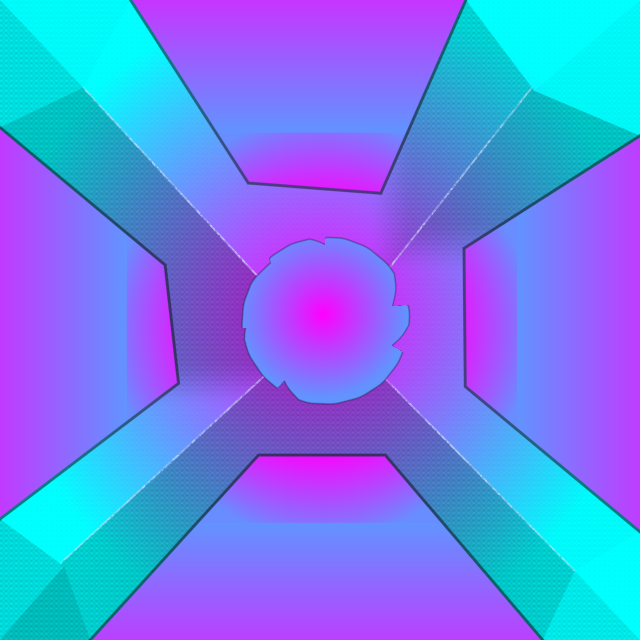
Reproduce this background procedurally as a WebGL 1 fragment shader.

```glsl
precision highp float;
// A bevelled, finely woven frame with four openings and a ragged round hole.
// Openings are half-plane intersections, the hole is a circle with angular bites,
// and facets are shaded between the ridges that run to the corners.

uniform vec2 u_resolution;

const vec3 MAGENTA = vec3(1.0, 0.0, 1.0);
const vec3 CYAN = vec3(0.0, 1.0, 1.0);
const vec3 BLUE = vec3(0.38, 0.58, 1.0);
const vec2 CENTER = vec2(0.505, 0.509);
const vec2 HOLE_CENTER = vec2(0.509, 0.499);

float hash(vec2 p) {
  return fract(sin(dot(p, vec2(127.1, 311.7))) * 43758.5);
}

// Signed distance to the line a-b, positive on its left
float side(vec2 p, vec2 a, vec2 b) {
  vec2 d = normalize(b - a);
  return dot(p - a, vec2(-d.y, d.x));
}

float opening(vec2 p, vec2 a, vec2 b, vec2 c, vec2 d) {
  return min(min(side(p, a, b), side(p, b, c)), side(p, c, d));
}

float cover(float d, float px) {
  return smoothstep(-px, px, d);
}

// Sawtooth cut in the hole radius, steep at one end
float bite(float angle, float start, float width, float depth) {
  float x = (angle - start) / width;
  return depth * smoothstep(0.0, 0.1, x) * clamp(1.0 - x, 0.0, 1.0);
}

float holeDistance(vec2 p) {
  vec2 q = p - HOLE_CENTER;
  float angle = atan(q.y, q.x);
  float radius = 0.1305 + 0.0008 * sin(angle * 13.0) * sin(angle * 7.0 + 1.0);
  radius -= bite(angle, 0.18, 0.42, 0.026);
  radius -= bite(angle, -0.39, 0.34, 0.021);
  radius -= bite(angle, 1.57, 0.2, 0.012);
  radius -= bite(angle, -2.2, 0.3, 0.018);
  radius -= bite(angle, -3.06, 0.15, 0.006);
  radius -= bite(angle, 2.3, 0.4, 0.007);
  return radius - length(q);
}

// Gradient seen through the openings: a square blue band with a sharp inner step
vec3 backdrop(vec2 p, float px) {
  vec2 q = abs(p - vec2(0.503, 0.488));
  float d = max(q.x, q.y);
  float lateral = min(q.x, q.y);
  float inner = clamp((d - 0.19) * 6.5 + lateral * lateral * 14.0, 0.08, 0.95);
  float outer = clamp(1.0 - (d - 0.305) * 3.1, 0.3, 1.0);
  return mix(MAGENTA, BLUE, mix(inner, outer, cover(d - 0.305, px)));
}

// Corner cap made of two faces; returns its coverage and updates the shade
float addCap(inout float shade, vec2 p, vec2 a, vec2 apex, vec2 b,
             vec2 corner, vec2 faces, float px) {
  float inside = cover(min(side(p, a, apex), side(p, apex, b)), px);
  float face = mix(faces.y, faces.x, cover(side(p, apex, corner), px));
  shade = mix(shade, face, inside);
  return inside;
}

void main() {
  vec2 p = gl_FragCoord.xy / u_resolution;
  float px = 0.8 / min(u_resolution.x, u_resolution.y);

  // Ridges: one falling and one rising diagonal, each in two halves
  float falling = p.x < 0.5 ? side(p, vec2(0.130, 0.863), vec2(0.401, 0.570))
                            : side(p, vec2(0.605, 0.405), vec2(0.898, 0.108));
  float rising = p.x < 0.5 ? side(p, vec2(0.110, 0.134), vec2(0.404, 0.404))
                           : side(p, vec2(0.612, 0.586), vec2(0.823, 0.853));
  float overFalling = cover(falling, px);
  float overRising = cover(rising, px);

  // Facet shades turn where the inner edges of the openings turn
  float left = mix(1.0, 0.76, smoothstep(0.36, 0.44, p.y));
  float right = mix(0.98, 0.76, smoothstep(0.57, 0.66, p.y));
  float top = mix(1.0, 0.82, smoothstep(0.57, 0.65, p.x));
  float bottom = mix(0.76, 0.81, smoothstep(0.2, 0.4, abs(p.x - 0.5)));
  float shade = mix(mix(bottom, right, overFalling), mix(left, top, overFalling), overRising);

  float caps = addCap(shade, p, vec2(0.0, 0.801), vec2(0.130, 0.863), vec2(0.204, 1.0),
                      vec2(0.0, 1.0), vec2(0.87, 0.98), px);
  caps += addCap(shade, p, vec2(0.728, 1.0), vec2(0.835, 0.858), vec2(1.0, 0.788),
                 vec2(1.0, 1.0), vec2(1.0, 0.97), px);
  caps += addCap(shade, p, vec2(1.0, 0.169), vec2(0.898, 0.108), vec2(0.848, 0.0),
                 vec2(1.0, 0.0), vec2(1.0, 0.91), px);
  caps += addCap(shade, p, vec2(0.141, 0.0), vec2(0.100, 0.115), vec2(0.0, 0.189),
                 vec2(0.0, 0.0), vec2(0.73, 0.85), px);

  // Woven surface and broken highlights along the ridges
  float weave = sin(p.x * 800.0) * sin(p.y * 800.0) + 0.5 * sin(p.y * 800.0);
  shade += weave * mix(0.045, 0.015, smoothstep(0.85, 1.0, shade));
  vec3 color = mix(MAGENTA, CYAN, clamp(length(p - CENTER) * 2.0, 0.0, 1.0)) * shade;
  float ridge = 1.0 - smoothstep(0.0005, 0.0025, min(abs(falling), abs(rising)));
  float glint = 0.2 + 0.5 * hash(floor(p * 256.0));
  color = mix(color, vec3(0.85, 0.9, 1.0), ridge * glint * (1.0 - clamp(caps, 0.0, 1.0)));

  // Four openings with dark rims
  float gap = opening(p, vec2(0.204, 1.0), vec2(0.388, 0.714), vec2(0.595, 0.698), vec2(0.728, 1.0));
  gap = max(gap, opening(p, vec2(0.0, 0.189), vec2(0.279, 0.401), vec2(0.258, 0.586), vec2(0.0, 0.801)));
  gap = max(gap, opening(p, vec2(1.0, 0.788), vec2(0.725, 0.612), vec2(0.727, 0.396), vec2(1.0, 0.169)));
  gap = max(gap, opening(p, vec2(0.848, 0.0), vec2(0.602, 0.289), vec2(0.404, 0.289), vec2(0.141, 0.0)));
  vec3 rim = color * 0.45 + vec3(0.04, 0.03, 0.06);
  color = mix(color, backdrop(p, px), cover(gap, px));
  color = mix(color, rim, 1.0 - smoothstep(0.001, 0.001 + 2.0 * px, abs(gap)));

  // Central hole
  float hole = holeDistance(p);
  vec3 glow = mix(MAGENTA, BLUE, clamp(length(p - CENTER) * 7.6, 0.0, 1.0));
  color = mix(color, glow, cover(hole, px));
  color *= 1.0 - 0.3 * (1.0 - smoothstep(0.0, 2.0 * px, abs(hole)));

  gl_FragColor = vec4(color, 1.0);
}
```
